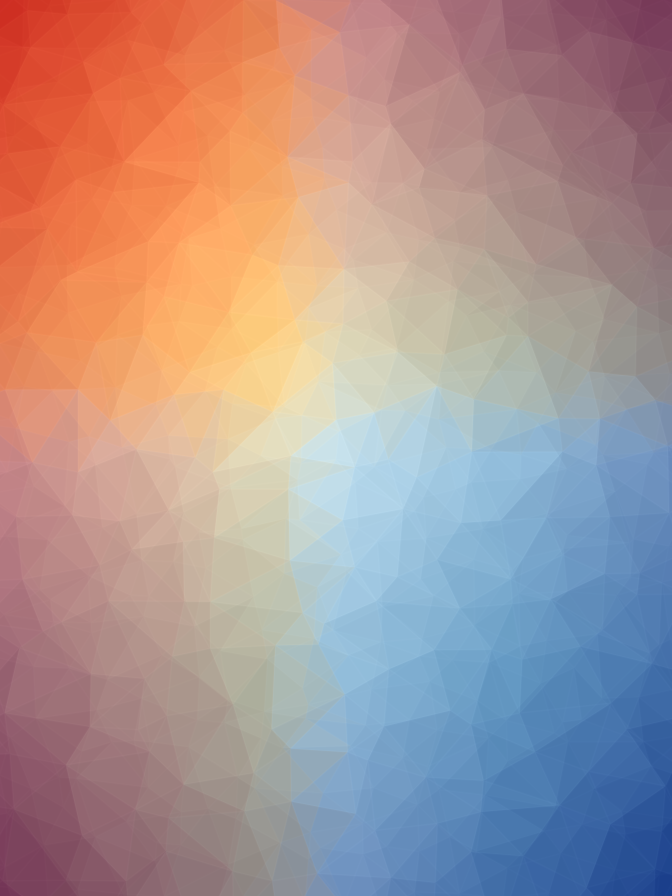
This background is drawn by a WebGL 2 fragment shader. Its source:

```glsl
#version 300 es
precision highp float;
// Low-poly gradient: a warm-to-cool ramp is read along x and along y and averaged,
// then sampled once per facet of two overlaid triangle meshes. Each mesh is a
// jittered grid whose quads are split along their Delaunay diagonal.

#define MAIN_CELLS 13.0      // cells across the width, main mesh
#define FINE_CELLS 17.0      // cells across the width, overlaid mesh
#define FINE_WEIGHT 0.36     // opacity of the overlaid mesh
#define FINE_ANGLE 0.55      // rotation of the overlaid mesh, radians
#define JITTER 0.9           // vertex scatter, below 1 keeps the mesh valid
#define SHADE_VARIATION 0.035
#define SEAM_LIGHT 0.018
#define SEAM_WIDTH 0.0022

uniform vec2 u_resolution;
out vec4 fragColor;

float hash(vec2 p) {
  return fract(sin(dot(p, vec2(127.1, 311.7))) * 43758.5453);
}

float cross2(vec2 a, vec2 b) {
  return a.x * b.y - a.y * b.x;
}

// Red, orange, yellow, then a quick turn to pale blue and on to navy
vec3 ramp(float t) {
  vec3 c = mix(vec3(0.80, 0.17, 0.13), vec3(0.90, 0.37, 0.22), clamp(t / 0.12, 0.0, 1.0));
  c = mix(c, vec3(0.98, 0.58, 0.34), clamp((t - 0.12) / 0.13, 0.0, 1.0));
  c = mix(c, vec3(1.00, 0.81, 0.49), clamp((t - 0.25) / 0.13, 0.0, 1.0));
  c = mix(c, vec3(0.96, 0.87, 0.66), clamp((t - 0.38) / 0.06, 0.0, 1.0));
  c = mix(c, vec3(0.77, 0.89, 0.95), clamp((t - 0.44) / 0.06, 0.0, 1.0));
  c = mix(c, vec3(0.40, 0.61, 0.77), clamp((t - 0.50) / 0.25, 0.0, 1.0));
  return mix(c, vec3(0.10, 0.24, 0.54), clamp((t - 0.75) / 0.25, 0.0, 1.0));
}

// Position is in canvas widths; the vertical ramp runs from the top down
vec3 gradient(vec2 p) {
  float down = 1.0 - p.y * u_resolution.x / u_resolution.y;
  return 0.5 * (ramp(p.x) + ramp(down));
}

vec2 vertex(vec2 cell) {
  vec2 scatter = vec2(hash(cell), hash(cell + 57.3));
  return cell + 0.5 + JITTER * (scatter - 0.5);
}

// Signed distance to a line, positive on its left side
float edge(vec2 p, vec2 a, vec2 b) {
  return cross2(b - a, p - a) / length(b - a);
}

// Coverage-weighted facet colour in rgb, coverage in a
vec4 facet(vec2 q, vec2 a, vec2 b, vec2 c, mat2 turn, float cells) {
  float inside = min(edge(q, a, b), min(edge(q, b, c), edge(q, c, a))) / cells;
  float coverage = clamp(0.5 + inside * u_resolution.x, 0.0, 1.0);
  vec2 center = (a + b + c) / 3.0;
  vec3 color = gradient(center * turn / cells);
  color += SHADE_VARIATION * (hash(floor(center * 64.0)) - 0.5);
  color += SEAM_LIGHT * (1.0 - smoothstep(0.0, SEAM_WIDTH, inside));
  return vec4(color, 1.0) * coverage;
}

// Positive when the angles at b and d sum to less than half a turn
float diagonalTest(vec2 a, vec2 b, vec2 c, vec2 d) {
  vec2 ba = a - b, bc = c - b, da = a - d, dc = c - d;
  return cross2(bc, ba) * dot(da, dc) + dot(bc, ba) * cross2(da, dc);
}

vec3 mesh(vec2 p, float cells, float angle) {
  mat2 turn = mat2(cos(angle), sin(angle), -sin(angle), cos(angle));
  vec2 q = turn * p * cells;
  vec4 sum = vec4(0.0);
  for (int j = -1; j <= 0; j++) {
    for (int i = -1; i <= 0; i++) {
      vec2 cell = floor(q) + vec2(i, j);
      vec2 a = vertex(cell);
      vec2 b = vertex(cell + vec2(1.0, 0.0));
      vec2 c = vertex(cell + vec2(1.0, 1.0));
      vec2 d = vertex(cell + vec2(0.0, 1.0));
      if (diagonalTest(a, b, c, d) > 0.0) {
        sum += facet(q, a, b, c, turn, cells) + facet(q, a, c, d, turn, cells);
      } else {
        sum += facet(q, a, b, d, turn, cells) + facet(q, b, c, d, turn, cells);
      }
    }
  }
  return sum.rgb / max(sum.a, 0.001);
}

void main() {
  vec2 p = gl_FragCoord.xy / u_resolution.x;
  vec3 color = mesh(p, MAIN_CELLS, 0.0);
  color = mix(color, mesh(p, FINE_CELLS, FINE_ANGLE), FINE_WEIGHT);
  fragColor = vec4(clamp(color, 0.0, 1.0), 1.0);
}
```
